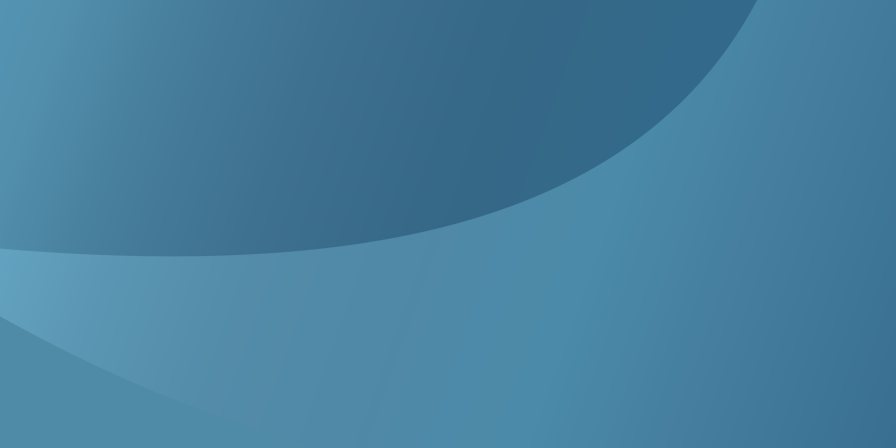
Reproduce this background procedurally as a Shadertoy shader.

```glsl
// Calm blue backdrop: a dark curved sheet over a lighter sweeping band.
#define SLANT 0.36        // lean of the colour gradients
#define EDGE_START vec2(0.000, 0.555)
#define EDGE_PULL_A vec2(0.729, 0.616)
#define EDGE_PULL_B vec2(1.409, 0.534)
#define EDGE_END vec2(1.690, 0.000)
#define LOWER_ARC vec3(0.706, 0.560, -0.211)  // height, slope, bend
#define CORNER_COLOR vec3(0.310, 0.540, 0.652)

// Cubic Bezier point
vec2 bezier(float t) {
    float r = 1.0 - t;
    return r * r * r * EDGE_START + 3.0 * r * r * t * EDGE_PULL_A
         + 3.0 * r * t * t * EDGE_PULL_B + t * t * t * EDGE_END;
}

// Cubic Bezier tangent
vec2 bezierTangent(float t) {
    float r = 1.0 - t;
    return r * r * (EDGE_PULL_A - EDGE_START)
         + 2.0 * r * t * (EDGE_PULL_B - EDGE_PULL_A)
         + t * t * (EDGE_END - EDGE_PULL_B);
}

// Approximate signed distance to the sheet edge, negative inside
float sheetDistance(vec2 p) {
    float low = 0.0, high = 1.0;
    for (int i = 0; i < 18; i++) {
        float mid = 0.5 * (low + high);
        if (bezier(mid).x < p.x) low = mid; else high = mid;
    }
    vec2 tangent = normalize(bezierTangent(low));
    vec2 offset = p - bezier(low);
    return tangent.x * offset.y - tangent.y * offset.x;
}

// Approximate signed distance to the lower arc, positive below it
float arcDistance(vec2 p) {
    float arc = LOWER_ARC.x + p.x * (LOWER_ARC.y + p.x * LOWER_ARC.z);
    float slope = LOWER_ARC.y + 2.0 * LOWER_ARC.z * p.x;
    return (p.y - arc) / sqrt(1.0 + slope * slope);
}

float ramp(float a, float b, float x) {
    return clamp((x - a) / (b - a), 0.0, 1.0);
}

vec3 sheetColor(float s) {
    vec3 c = vec3(0.330, 0.577, 0.697);
    c = mix(c, vec3(0.320, 0.560, 0.678), ramp(0.00, 0.16, s));
    c = mix(c, vec3(0.280, 0.500, 0.615), ramp(0.16, 0.39, s));
    c = mix(c, vec3(0.245, 0.445, 0.562), ramp(0.39, 0.73, s));
    c = mix(c, vec3(0.211, 0.408, 0.528), ramp(0.73, 1.12, s));
    return mix(c, vec3(0.200, 0.412, 0.540), ramp(1.12, 1.56, s));
}

vec3 bandColor(float s) {
    vec3 c = vec3(0.385, 0.632, 0.748);
    c = mix(c, vec3(0.348, 0.580, 0.695), ramp(0.22, 0.51, s));
    c = mix(c, vec3(0.325, 0.546, 0.662), ramp(0.51, 0.79, s));
    c = mix(c, vec3(0.310, 0.535, 0.655), ramp(0.79, 1.16, s));
    c = mix(c, vec3(0.295, 0.542, 0.662), ramp(1.16, 1.52, s));
    c = mix(c, vec3(0.270, 0.492, 0.620), ramp(1.52, 1.88, s));
    return mix(c, vec3(0.225, 0.440, 0.570), ramp(1.88, 2.34, s));
}

void mainImage(out vec4 fragColor, in vec2 fragCoord) {
    // Canvas-height units, measured down from the top
    vec2 p = vec2(fragCoord.x, iResolution.y - fragCoord.y) / iResolution.y;
    float soft = 0.75 / iResolution.y;
    float s = p.x + SLANT * p.y;

    // Band, then the lower corner, which fades out to the right
    vec3 color = bandColor(s);
    float corner = smoothstep(-soft, soft, arcDistance(p));
    corner *= 1.0 - smoothstep(0.55, 0.78, p.x);
    color = mix(color, CORNER_COLOR, corner);

    // Dark sheet on top
    float sheet = 1.0 - smoothstep(-soft, soft, sheetDistance(p));
    color = mix(color, sheetColor(s), sheet);

    fragColor = vec4(color, 1.0);
}
```
